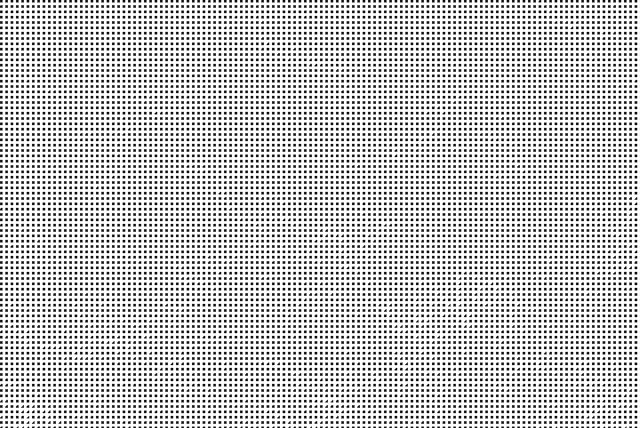
Write a Shadertoy shader that draws this pattern.

```glsl
// Fine halftone grid of small black squares, with corners lightly worn in drifting patches.

const float COLUMNS = 120.0;               // repeats across; square cells give 80 down
const vec2  DOT_CENTER = vec2(0.24, 0.22); // place in the cell, from its top left
const float DOT_HALF = 0.236;              // half width of a dot, in cells
const float DOT_ROUND = 0.08;              // corner radius, in cells
const float WORN_OFFSET = 0.03;            // diagonal cut of a fully worn dot
const float WEAR_JITTER = 0.75;            // wear variation from dot to dot
const float CLOUD_WEAR = 0.26;             // strength of the broad patches
const float DEPTH_WEAR = 0.24;             // added wear toward the bottom
const float EDGE_SOFTNESS = 1.12;          // edge width, in canvas samples
const vec3  PAPER = vec3(0.995);
const vec3  INK = vec3(0.03);

float hash(vec2 cell) {
    vec3 p = fract(vec3(cell.xyx) * 0.1031);
    p += dot(p, p.yzx + 33.33);
    return fract((p.x + p.y) * p.z);
}

float roundedSquare(vec2 p, float halfSize, float radius) {
    vec2 q = abs(p) - halfSize + radius;
    return length(max(q, 0.0)) + min(max(q.x, q.y), 0.0) - radius;
}

// Layered sines make faint cloudy patches, stronger toward the lower right
float wearAmount(vec2 cell) {
    vec2 p = cell / COLUMNS;
    float depth = smoothstep(0.05, 0.75, p.y + 0.15 * (p.x - 0.5));
    vec2 q = p * vec2(12.0, 20.0) + vec2(2.3, 0.7);
    float clouds = 0.0;
    float gain = 0.5;
    for (int i = 0; i < 4; i++) {
        q += 0.6 * sin(q.yx * 1.3 + float(i));
        clouds += gain * sin(q.x) * sin(q.y);
        q = mat2(1.6, 0.9, -0.9, 1.6) * q;
        gain *= 0.7;
    }
    float field = DEPTH_WEAR * depth + CLOUD_WEAR * clouds
                + WEAR_JITTER * (hash(cell) - 0.5);
    return smoothstep(0.1, 0.85, field);
}

void mainImage(out vec4 fragColor, in vec2 fragCoord) {
    // Cell units, counted from the top left
    float pixel = COLUMNS / iResolution.x;
    vec2 grid = vec2(fragCoord.x, iResolution.y - fragCoord.y) * pixel;
    vec2 shifted = grid - DOT_CENTER + 0.5;
    vec2 cell = floor(shifted);
    vec2 p = fract(shifted) - 0.5;

    // Square dot, its upper left corner cut off by wear
    float square = roundedSquare(p, DOT_HALF, DOT_ROUND);
    float offset = mix(DOT_HALF * 1.5, WORN_OFFSET, wearAmount(cell));
    float cut = -(p.x + p.y) * 0.7071 - offset;
    float dist = max(square, cut);

    float ink = clamp(0.5 - dist / (pixel * EDGE_SOFTNESS), 0.0, 1.0);
    fragColor = vec4(mix(PAPER, INK, ink), 1.0);
}
```
